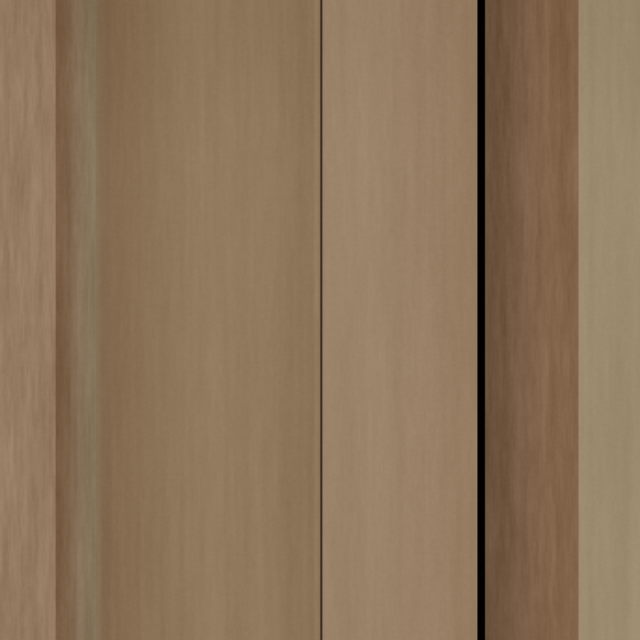
A WebGL 1 fragment shader for this texture:

```glsl
precision highp float;
// Vertical wooden boards with fine grain, a thin seam and a deep black gap.

uniform vec2 u_resolution;

// Board edges, from left to right
const float EDGE_A = 0.087;
const float EDGE_B = 0.150;
const float SEAM_X = 0.502;
const float GAP_LEFT = 0.746;
const float GAP_RIGHT = 0.758;
const float EDGE_C = 0.904;
const float SEAM_HALF_WIDTH = 0.0016;

// Wood tones
const vec3 OAK = vec3(0.575, 0.475, 0.375);
const vec3 BROWN = vec3(0.475, 0.365, 0.265);
const vec3 GREY = vec3(0.530, 0.460, 0.365);
const vec3 TAN_DARK = vec3(0.505, 0.405, 0.300);
const vec3 TAN = vec3(0.560, 0.470, 0.360);
const vec3 PALE = vec3(0.610, 0.515, 0.415);
const vec3 PALE_SHADE = vec3(0.580, 0.480, 0.375);
const vec3 WALNUT_DARK = vec3(0.420, 0.320, 0.235);
const vec3 WALNUT = vec3(0.505, 0.390, 0.290);
const vec3 ASH = vec3(0.605, 0.535, 0.425);
const vec3 SEAM_COLOR = vec3(0.200, 0.140, 0.095);
const vec3 GAP_COLOR = vec3(0.010, 0.008, 0.010);

float hash(vec2 p) {
  vec3 q = fract(vec3(p.xyx) * 0.1031);
  q += dot(q, q.yzx + 33.33);
  return fract((q.x + q.y) * q.z);
}

float noise(vec2 p) {
  vec2 cell = floor(p);
  vec2 f = fract(p);
  f = f * f * (3.0 - 2.0 * f);
  float low = mix(hash(cell), hash(cell + vec2(1.0, 0.0)), f.x);
  float high = mix(hash(cell + vec2(0.0, 1.0)), hash(cell + vec2(1.0, 1.0)), f.x);
  return mix(low, high, f.y);
}

// Signed noise around zero
float wave(vec2 p) {
  return noise(p) - 0.5;
}

// Antialiased step at a vertical edge
float after(float edge, float x) {
  float pixel = 1.0 / u_resolution.x;
  return smoothstep(edge - pixel, edge + pixel, x);
}

// Short vertical fibres in several sizes
float fibres(vec2 p) {
  float sum = 0.0;
  vec2 scale = vec2(95.0, 7.0);
  float weight = 0.5;
  for (int i = 0; i < 3; i++) {
    sum += weight * wave(p * scale + float(i) * 19.7);
    scale *= vec2(1.9, 2.7);
    weight *= 0.8;
  }
  return sum;
}

// Long streaks that run the full height
float streaks(vec2 p) {
  return 0.6 * wave(vec2(p.x * 42.0, p.y * 0.6 + 5.0))
       + 0.4 * wave(vec2(p.x * 130.0, p.y * 0.9 + 31.0));
}

void main() {
  vec2 uv = gl_FragCoord.xy / u_resolution;
  float x = uv.x;

  // Base tone, fibre strength and streak strength of each board
  vec3 wood = OAK;
  vec2 grain = vec2(0.085, 0.035);

  float board = after(EDGE_A, x);
  wood = mix(wood, mix(BROWN, GREY, smoothstep(EDGE_A, EDGE_B, x)), board);
  grain = mix(grain, vec2(0.065, 0.080), board);

  board = after(EDGE_B, x);
  vec3 tanTone = mix(TAN_DARK, TAN, smoothstep(0.16, 0.30, x));
  tanTone = mix(tanTone, GREY, 0.5 * (1.0 - smoothstep(EDGE_B, 0.163, x)));
  tanTone -= 0.020 * smoothstep(0.40, 0.488, x);
  tanTone += 0.035 * smoothstep(0.488, 0.494, x);
  wood = mix(wood, tanTone, board);
  grain = mix(grain, vec2(0.026, 0.038), board);

  board = after(SEAM_X, x);
  wood = mix(wood, mix(PALE, PALE_SHADE, smoothstep(0.56, GAP_LEFT, x)), board);
  grain = mix(grain, vec2(0.028, 0.024), board);

  board = after(GAP_RIGHT, x);
  wood = mix(wood, mix(WALNUT_DARK, WALNUT, smoothstep(GAP_RIGHT, 0.86, x)), board);
  grain = mix(grain, vec2(0.065, 0.030), board);

  board = after(EDGE_C, x);
  wood = mix(wood, ASH, board);
  grain = mix(grain, vec2(0.025, 0.035), board);

  // Grain, broad drift and gentle light from top to bottom
  wood += grain.x * fibres(uv) + grain.y * streaks(uv);
  wood += 0.018 * wave(uv * vec2(9.0, 3.0));
  wood += vec3(0.012, 0.012, 0.014) * wave(uv * 256.0);
  wood -= 0.015 * smoothstep(0.75, 1.0, uv.y);

  // Thin seam with soft shade, then the deep gap
  float seamDistance = abs(x - SEAM_X);
  wood *= 1.0 - 0.10 * exp(-seamDistance * 450.0);
  float seam = 1.0 - after(SEAM_HALF_WIDTH, seamDistance);
  wood = mix(wood, SEAM_COLOR, 0.9 * seam);
  wood = mix(wood, GAP_COLOR, after(GAP_LEFT, x) * (1.0 - after(GAP_RIGHT, x)));

  gl_FragColor = vec4(clamp(wood, 0.0, 1.0), 1.0);
}
```
